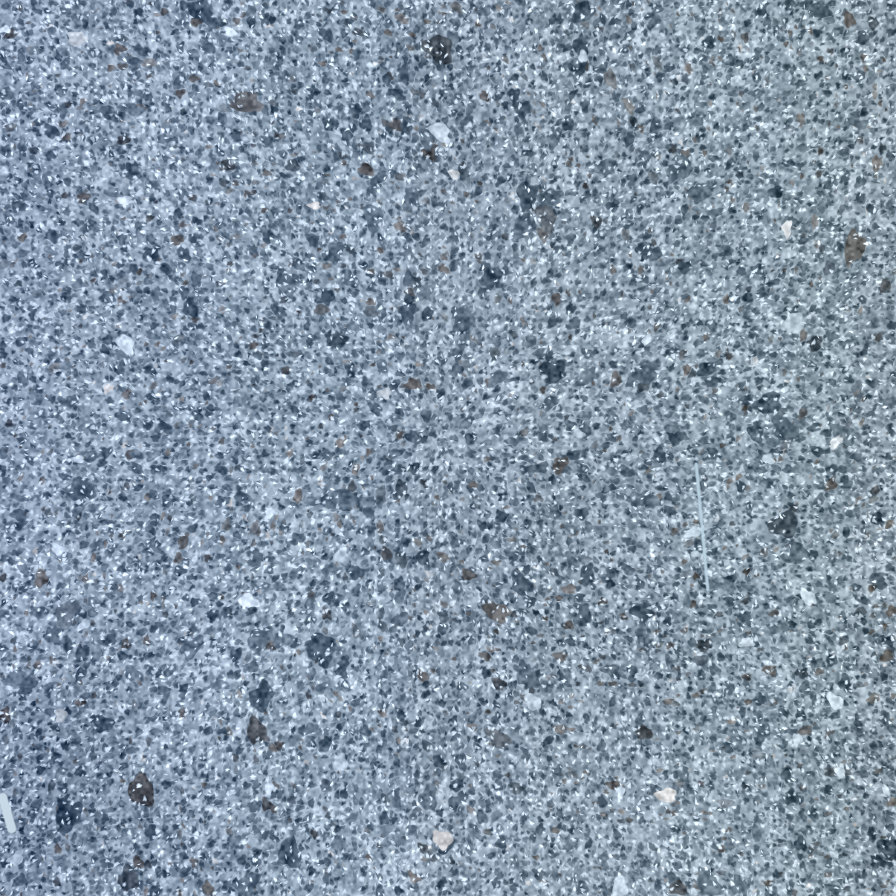
Reproduce this texture procedurally as a Shadertoy shader.

```glsl
// Weathered blue-grey concrete: mottled cement paste filled with fine sand,
// dark and pale stone chips fanning out from the middle, and a few bits of
// debris. Chips are jittered cell grains drawn in layers of several sizes.

const vec3 BLUE_CAST = vec3(0.0, 0.07, 0.14);
const vec3 RUST_SHIFT = vec3(0.06, -0.005, -0.06);
const vec3 FEATHER_COLOR = vec3(0.74, 0.84, 0.90);
const vec2 FAN_CENTER = vec2(0.49, 0.51);

vec3 hash3(vec2 p) {
    vec3 q = fract(p.xyx * vec3(0.1031, 0.1030, 0.0973));
    q += dot(q, q.yxz + 33.33);
    return fract((q.xxy + q.yzz) * q.zyx);
}

float valueNoise(vec2 p) {
    vec2 cell = floor(p), f = fract(p);
    f = f * f * (3.0 - 2.0 * f);
    float low = mix(hash3(cell).x, hash3(cell + vec2(1, 0)).x, f.x);
    float high = mix(hash3(cell + vec2(0, 1)).x, hash3(cell + vec2(1, 1)).x, f.x);
    return mix(low, high, f.y);
}

float fbm(vec2 p) {
    float sum = 0.0, weight = 0.5;
    for (int i = 0; i < 4; i++) {
        sum += weight * valueNoise(p);
        p = p * 2.03 + 17.3;
        weight *= 0.5;
    }
    return sum;
}

float segmentDistance(vec2 p, vec2 a, vec2 b) {
    vec2 ab = b - a;
    return length(p - a - ab * clamp(dot(p - a, ab) / dot(ab, ab), 0.0, 1.0));
}

float cover(float d, float soft) {
    return 1.0 - smoothstep(-soft, soft, d);
}

// One layer of irregular chips: x is coverage, yzw are random values per chip.
vec4 grains(vec2 p, float count, float density, float seed, float soft) {
    vec2 home = floor(p * count);
    vec4 best = vec4(0.0);
    for (int y = -1; y <= 1; y++)
    for (int x = -1; x <= 1; x++) {
        vec2 cell = home + vec2(x, y);
        vec3 place = hash3(cell + seed);
        vec3 look = hash3(cell + seed + 71.7);
        if (place.z > density) continue;
        vec2 center = cell + 0.5 + 0.55 * (place.xy - 0.5);
        vec2 outward = center / count - FAN_CENTER;
        float angle = atan(outward.y, outward.x) + 2.2 * (look.x - 0.5);
        float c = cos(angle), s = sin(angle);
        vec2 q = mat2(c, -s, s, c) * (p * count - center);
        q *= vec2(0.82, mix(1.0, 1.5, look.y));
        float turn = atan(q.y, q.x);
        float lumps = 1.0 + 0.14 * sin(3.0 * turn + 6.28 * look.z)
                          + 0.08 * sin(5.0 * turn + 20.0 * look.x);
        float radius = mix(0.20, 0.46, look.z * look.z) * lumps;
        float mask = cover((length(q) - radius) / count, soft);
        if (mask > best.x) best = vec4(mask, look);
    }
    return best;
}

// Paints a chip layer, with tones between dark and light and some rusty chips.
vec3 addGrains(vec3 color, vec4 grain, float dark, float light, float rustShare) {
    float rust = smoothstep(1.0 - rustShare, 1.0, grain.y);
    vec3 stone = mix(dark, light, grain.z) + BLUE_CAST + RUST_SHIFT * rust;
    return mix(color, stone, grain.x);
}

float feather(vec2 p, vec2 tip, vec2 root, float soft) {
    float mask = cover(segmentDistance(p, tip, root) - 0.0018, soft);
    for (int i = 0; i < 18; i++) {
        vec3 h = hash3(vec2(i, 9));
        float side = mod(float(i), 2.0) * 2.0 - 1.0;
        vec2 start = mix(tip, root, 0.25 + 0.03 * float(i));
        vec2 end = start + vec2(side * (0.006 + 0.014 * h.x), 0.012 * h.y - 0.002);
        mask = max(mask, 0.75 * cover(segmentDistance(p, start, end) - 0.0006, soft));
    }
    return mask;
}

void mainImage(out vec4 fragColor, in vec2 fragCoord) {
    vec2 p = fragCoord / iResolution.y;
    float soft = max(0.0013, 0.75 / iResolution.y);
    vec2 rough = p + 0.002 * (vec2(valueNoise(p * 190.0), valueNoise(p * 190.0 + 40.0)) - 0.5);

    // Cement paste
    float grit = 0.22 * (valueNoise(p * 165.0) - 0.5) + 0.20 * (valueNoise(p * 310.0 + 5.0) - 0.5);
    vec3 color = 0.58 + 0.22 * (fbm(p * 45.0) - 0.47) + BLUE_CAST;

    // Sand and stone chips, fine to coarse
    color = addGrains(color, grains(rough, 118.0, 0.50, 11.0, soft), 0.64, 0.80, 0.05);
    color = addGrains(color, grains(rough, 150.0, 0.60, 23.0, soft), 0.28, 0.50, 0.10);
    color = addGrains(color, grains(rough, 100.0, 0.58, 37.0, soft), 0.26, 0.48, 0.15);
    color = addGrains(color, grains(rough, 62.0, 0.46, 53.0, soft), 0.25, 0.46, 0.22);
    color = addGrains(color, grains(rough, 30.0, 0.14, 67.0, soft), 0.24, 0.42, 0.30);
    color = addGrains(color, grains(rough, 190.0, 0.22, 83.0, soft), 0.74, 0.92, 0.0);
    color = addGrains(color, grains(rough, 38.0, 0.025, 97.0, soft), 0.70, 0.84, 0.20);
    color += grit;

    // Broad uneven tone, grimy corner, cooler left side
    float grime = exp(-dot(p - vec2(0.06, 0.14), p - vec2(0.06, 0.14)) * 90.0);
    color += 0.10 * (fbm(p * 4.0) - 0.47) - 0.07 * grime;
    color += vec3(-0.008, -0.004, 0.018) * (1.0 - 2.0 * p.x);

    // Feather and pale splinter
    color = mix(color, FEATHER_COLOR, 0.9 * feather(p, vec2(0.777, 0.482), vec2(0.790, 0.342), soft));
    float splinter = cover(segmentDistance(p, vec2(0.003, 0.11), vec2(0.013, 0.075)) - 0.005, soft);
    color = mix(color, vec3(0.78, 0.85, 0.90), splinter);

    fragColor = vec4(clamp(color, 0.0, 1.0), 1.0);
}
```
